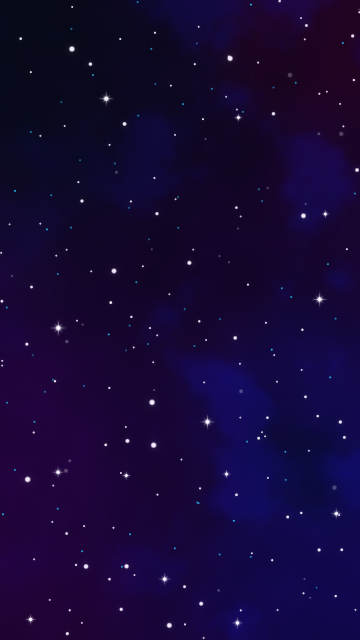
Reproduce this texture procedurally as a Shadertoy shader.

```glsl
// Deep night sky: a soft violet, navy and indigo nebula under scattered stars.
// Colour gradients are warped by fractal noise; stars sit in jittered grid
// cells as round dots, tiny cyan specks and a few eight-rayed sparkles.

float hash(vec2 p) {
    vec3 q = fract(p.xyx * vec3(0.1031, 0.1030, 0.0973));
    q += dot(q, q.yzx + 33.33);
    return fract((q.x + q.y) * q.z);
}

float noise(vec2 p) {
    vec2 cell = floor(p), f = fract(p);
    f = f * f * (3.0 - 2.0 * f);
    vec2 e = vec2(1.0, 0.0);
    return mix(mix(hash(cell), hash(cell + e.xy), f.x),
               mix(hash(cell + e.yx), hash(cell + e.xx), f.x), f.y);
}

float fbm(vec2 p) {
    float sum = 0.0, amp = 0.5;
    for (int i = 0; i < 5; i++) {
        sum += amp * noise(p);
        p = mat2(1.6, 1.2, -1.2, 1.6) * p + 7.3;
        amp *= 0.5;
    }
    return sum;
}

// Blends four colours up the canvas, from bottom to top.
vec3 column(vec3 a, vec3 b, vec3 c, vec3 d, float v) {
    vec3 col = mix(a, b, smoothstep(0.0, 0.32, v));
    col = mix(col, c, smoothstep(0.30, 0.65, v));
    return mix(col, d, smoothstep(0.60, 0.95, v));
}

vec3 nebula(vec2 p, float height) {
    vec2 warp = vec2(fbm(p * 3.0 + 11.0), fbm(p * 3.0 + 47.0)) - 0.48;
    vec2 uv = vec2(p.x, p.y / height) + warp * vec2(0.45, 0.22);
    vec3 left = column(vec3(0.13, 0.01, 0.21), vec3(0.14, 0.01, 0.25),
                       vec3(0.07, 0.03, 0.17), vec3(0.02, 0.04, 0.09), uv.y);
    vec3 middle = column(vec3(0.09, 0.02, 0.24), vec3(0.09, 0.02, 0.20),
                         vec3(0.07, 0.02, 0.15), vec3(0.05, 0.03, 0.13), uv.y);
    vec3 right = column(vec3(0.06, 0.03, 0.30), vec3(0.07, 0.04, 0.34),
                        vec3(0.09, 0.02, 0.18), vec3(0.13, 0.01, 0.13), uv.y);
    vec3 col = mix(left, middle, smoothstep(0.0, 0.5, uv.x));
    col = mix(col, right, smoothstep(0.45, 0.95, uv.x));

    // Blue wisps, strongest towards the right, and one dark hollow.
    float wisp = smoothstep(0.48, 0.72, fbm(p * 4.5 + 23.0));
    col += vec3(0.0, 0.012, 0.13) * wisp * smoothstep(-0.3, 0.8, uv.x);
    vec2 hollow = (uv - vec2(0.86, 0.29)) / vec2(0.13, 0.07);
    col = mix(col, vec3(0.03, 0.04, 0.17), 0.7 * exp(-dot(hollow, hollow)));
    return col * (0.88 + 0.24 * fbm(p * 9.0));
}

// Offset from the star of this grid cell; id receives the cell.
vec2 starOffset(vec2 p, float size, float seed, float margin, out vec2 id) {
    vec2 g = p / size + seed * 0.37;
    id = floor(g) + seed * 19.0;
    vec2 jitter = vec2(hash(id + 3.1), hash(id + 8.7));
    return (fract(g) - mix(vec2(margin), vec2(1.0 - margin), jitter)) * size;
}

float disc(float d, float radius, float pixel) {
    return 1.0 - smoothstep(radius * 0.45, radius * 1.15 + 0.4 * pixel, d);
}

float sparkle(vec2 d, float reach) {
    float dist = length(d);
    vec2 axis = abs(d), diagonal = abs(vec2(d.x + d.y, d.x - d.y)) * 0.707;
    float width = 0.0012 + 0.025 * reach;
    float cross1 = exp(-min(axis.x, axis.y) / width) * smoothstep(reach, 0.0, dist);
    float cross2 = exp(-min(diagonal.x, diagonal.y) / width)
                 * smoothstep(reach * 0.75, 0.0, dist);
    float core = exp(-pow(dist / (reach * 0.2), 2.0));
    return min(0.75 * cross1 + 0.55 * cross2 + core, 1.0);
}

void mainImage(out vec4 fragColor, in vec2 fragCoord) {
    vec2 p = fragCoord / iResolution.x;
    float pixel = 1.0 / iResolution.x;
    vec3 col = nebula(p, iResolution.y / iResolution.x);
    vec2 id;

    // Round stars: mostly small and white, some large, some dim.
    for (int i = 0; i < 3; i++) {
        vec2 d = starOffset(p, 0.105 + 0.017 * float(i), float(i) + 1.0, 0.12, id);
        float size = hash(id + 21.0);
        float radius = 0.0027 + 0.0058 * pow(size, 5.0);
        float light = hash(id + 35.0) < 0.16 ? 0.28 : mix(0.75, 1.0, size);
        float present = step(hash(id + 52.0), 0.40);
        float glow = 0.18 * exp(-length(d) / (radius * 0.8));
        float star = max(disc(length(d), radius, pixel), glow);
        col = mix(col, vec3(0.96, 0.93, 1.0), star * light * present);
    }

    // Cyan specks.
    for (int i = 0; i < 2; i++) {
        vec2 d = starOffset(p, 0.11 + 0.02 * float(i), float(i) + 6.0, 0.08, id);
        float present = step(hash(id + 64.0), 0.26);
        float light = mix(0.45, 0.95, hash(id + 71.0));
        col = mix(col, vec3(0.15, 0.68, 0.88),
                  disc(length(d), 0.0028, pixel) * light * present);
    }

    // Sparkles with eight thin rays.
    vec2 d = starOffset(p, 0.27, 11.0, 0.16, id);
    float reach = 0.015 + 0.023 * pow(hash(id + 83.0), 2.0);
    float present = step(hash(id + 97.0), 0.55);
    col = mix(col, vec3(0.97, 0.95, 1.0), sparkle(d, reach) * present);

    fragColor = vec4(clamp(col, 0.0, 1.0), 1.0);
}
```
